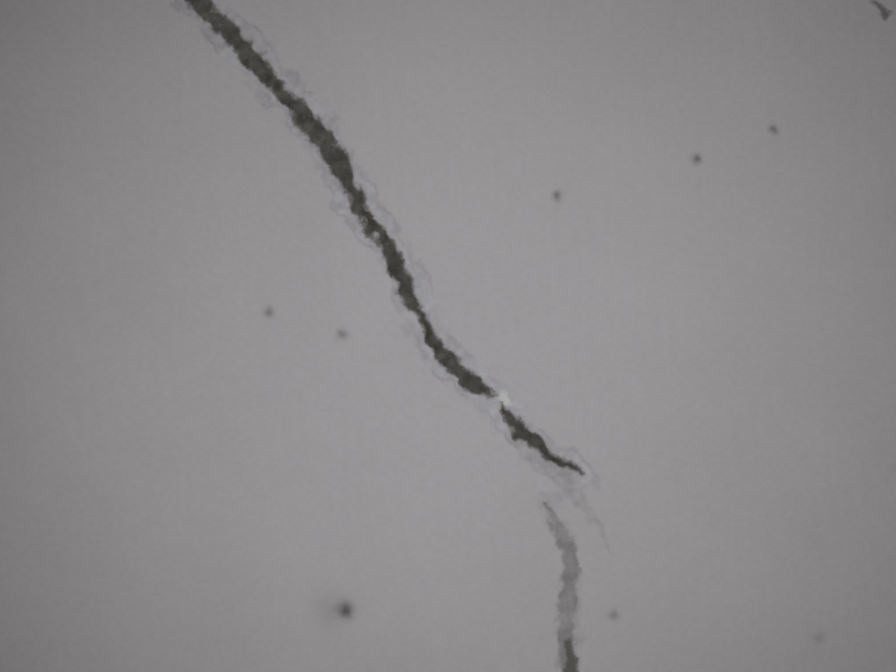
Write a Shadertoy shader that draws this texture.

```glsl
#define EDGE_SOFTNESS 0.0045
#define CORE_JITTER 0.011
#define FLAKE_REACH 0.034
#define GRAIN 0.012
#define WALL_LIGHT vec3(0.605, 0.595, 0.603)
#define VIGNETTE 0.215
#define CORE_COLOR vec3(0.265, 0.257, 0.245)
#define BARE_COLOR vec3(0.44, 0.435, 0.435)

// x, y and half width along each crack, in canvas heights
const vec3 mainCrack[15] = vec3[15](
    vec3(0.286, 1.005, 0.011), vec3(0.347, 0.943, 0.013), vec3(0.380, 0.908, 0.015),
    vec3(0.417, 0.865, 0.009), vec3(0.462, 0.816, 0.015), vec3(0.507, 0.755, 0.014),
    vec3(0.536, 0.691, 0.007), vec3(0.580, 0.630, 0.011), vec3(0.604, 0.575, 0.012),
    vec3(0.623, 0.536, 0.004), vec3(0.656, 0.472, 0.010), vec3(0.698, 0.434, 0.014),
    vec3(0.743, 0.406, 0.000), vec3(0.776, 0.352, 0.013), vec3(0.863, 0.292, 0.002));

const vec3 lowerCrack[5] = vec3[5](
    vec3(0.812, 0.250, 0.002), vec3(0.838, 0.202, 0.012), vec3(0.851, 0.155, 0.011),
    vec3(0.842, 0.080, 0.012), vec3(0.849, -0.01, 0.014));

// x, y, radius and strength of the small stains
const vec4 stains[9] = vec4[9](
    vec4(0.830, 0.708, 0.007, 0.16), vec4(1.036, 0.764, 0.007, 0.17),
    vec4(1.151, 0.806, 0.006, 0.14), vec4(0.399, 0.535, 0.007, 0.13),
    vec4(0.509, 0.502, 0.008, 0.12), vec4(0.514, 0.092, 0.011, 0.22),
    vec4(0.913, 0.085, 0.008, 0.10), vec4(0.492, 0.092, 0.026, 0.04),
    vec4(1.219, 0.052, 0.009, 0.05));

float hash(vec2 p) {
    return fract(sin(dot(p, vec2(127.1, 311.7))) * 43758.5453);
}

float noise(vec2 p) {
    vec2 i = floor(p), f = fract(p);
    f = f * f * (3.0 - 2.0 * f);
    return mix(mix(hash(i), hash(i + vec2(1, 0)), f.x),
               mix(hash(i + vec2(0, 1)), hash(i + vec2(1, 1)), f.x), f.y);
}

float fbm(vec2 p) {
    float sum = 0.0, amp = 0.5;
    for (int i = 0; i < 4; i++) {
        sum += amp * noise(p);
        p = mat2(1.6, 1.2, -1.2, 1.6) * p + 3.7;
        amp *= 0.5;
    }
    return sum / 0.9375;
}

// x: distance to the tapered edge, y: distance to the centre line
vec2 taper(vec2 p, vec3 a, vec3 b) {
    vec2 ab = b.xy - a.xy;
    float t = clamp(dot(p - a.xy, ab) / dot(ab, ab), 0.0, 1.0);
    float d = length(p - a.xy - ab * t);
    return vec2(d - mix(a.z, b.z, t), d);
}

float inside(float d) {
    float soft = max(EDGE_SOFTNESS, 1.0 / iResolution.y);
    return 1.0 - smoothstep(-soft, soft, d);
}

void mainImage(out vec4 fragColor, in vec2 fragCoord) {
    vec2 p = fragCoord / iResolution.y;
    float patches = fbm(p * 24.0 + 5.0);
    float fine = fbm(p * 85.0);
    vec2 jitter = vec2(fbm(p * 55.0), fbm(p * 55.0 + 31.0)) - 0.5;
    vec2 q = p + jitter * CORE_JITTER * 2.0;

    // Wall with falloff of light and faint grain
    vec2 fromLight = p - vec2(0.69, 0.46);
    vec3 color = WALL_LIGHT - VIGNETTE * dot(fromLight, fromLight) * vec3(1.0, 1.0, 1.03);
    color += GRAIN * (noise(p * 190.0) - 0.5) + 0.016 * (fbm(p * 9.0) - 0.5);
    vec3 wall = color;

    // Distances to the cracks
    vec2 crack = vec2(1.0), lower = vec2(1.0);
    for (int i = 0; i < 14; i++) crack = min(crack, taper(q, mainCrack[i], mainCrack[i + 1]));
    for (int i = 0; i < 4; i++) lower = min(lower, taper(q, lowerCrack[i], lowerCrack[i + 1]));

    // Flaked paint along the main crack, with a thin shaded rim
    float flake = crack.y - FLAKE_REACH * (0.25 + 1.0 * patches);
    float tail = min(taper(q, vec3(0.765, 0.345, 0.010), vec3(0.850, 0.278, 0.012)).x,
                     taper(q, vec3(0.850, 0.278, 0.012), vec3(0.912, 0.180, 0.001)).x);
    float rim = exp(-pow(flake / 0.004, 2.0));
    color = mix(color, wall + vec3(-0.015, -0.010, -0.004) + 0.10 * (fine - 0.5), inside(flake));
    color -= 0.035 * rim * smoothstep(0.3, 0.65, noise(p * 33.0));
    color = mix(color, wall - 0.045 + 0.12 * (fine - 0.5), 0.8 * inside(tail));

    // Grey scar below, dark only at its foot
    float scarHalo = lower.y - 0.022 * (0.3 + patches);
    color = mix(color, wall - 0.02 + 0.08 * (fine - 0.5), inside(scarHalo));
    color = mix(color, BARE_COLOR + 0.14 * (fine - 0.5), 0.8 * inside(lower.x));
    float foot = taper(q, vec3(0.848, 0.045, 0.004), vec3(0.850, 0.0, 0.011)).x;
    color = mix(color, CORE_COLOR + 0.05, inside(foot));

    // Bare edge and dark opening of the main crack
    color = mix(color, BARE_COLOR, 0.45 * inside(crack.x - 0.004));
    color = mix(color, CORE_COLOR + 0.16 * (fine - 0.5), inside(crack.x));

    // Pale chip beside the opening
    float chip = length((q - vec2(0.750, 0.404)) * vec2(1.0, 1.2)) - 0.010;
    color = mix(color, vec3(0.68, 0.68, 0.67), 0.9 * inside(chip));

    // Stains and the dark nick in the upper corner
    for (int i = 0; i < 9; i++) {
        float r = length(p + jitter * 0.008 - stains[i].xy) / stains[i].z;
        color -= stains[i].w * exp(-r * r);
    }
    float nick = taper(q, vec3(1.302, 0.997, 0.003), vec3(1.317, 0.973, 0.005)).x;
    color = mix(color, CORE_COLOR, 0.8 * inside(nick));

    fragColor = vec4(clamp(color, 0.0, 1.0), 1.0);
}
```
